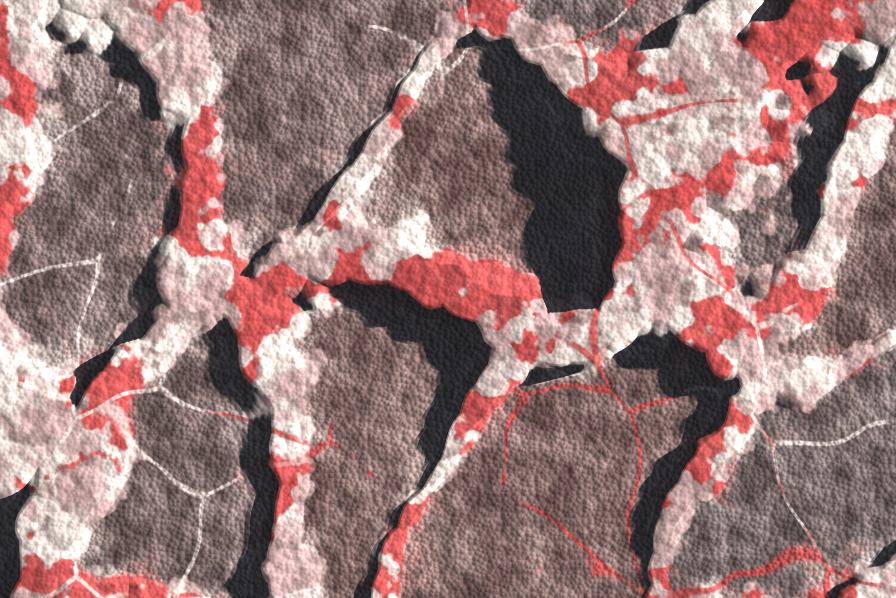
Give the GLSL for this texture, as a Shadertoy shader.

```glsl
#define SHADOW_TONE vec3(0.14, 0.14, 0.155)
#define DARK_ROCK vec3(0.39, 0.30, 0.29)
#define MID_ROCK vec3(0.59, 0.485, 0.47)
#define PINK_STONE vec3(0.77, 0.64, 0.63)
#define CREAM_STONE vec3(0.91, 0.85, 0.82)
#define RED_STONE vec3(0.77, 0.27, 0.27)
#define SLABS 2.5
#define VEIN_WIDTH 0.36
#define RELIEF 0.42
#define SUN_SLOPE 0.72
#define SUN_DIR vec2(0.93, 0.37)
#define GRAIN 125.0

vec2 hash2(vec2 p) {
    vec3 q = fract(p.xyx * vec3(0.1031, 0.1030, 0.0973));
    q += dot(q, q.yzx + 33.33);
    return fract((q.xx + q.yz) * q.zy);
}

// Cellular noise: nearest distance, second distance, cell id
vec3 cells(vec2 p) {
    vec2 base = floor(p);
    vec3 found = vec3(8.0, 8.0, 0.0);
    for (int j = -1; j <= 1; j++)
    for (int i = -1; i <= 1; i++) {
        vec2 cell = base + vec2(i, j);
        vec2 seed = hash2(cell);
        float d = length(cell + seed - p);
        if (d < found.x) found = vec3(d, found.x, fract(seed.x * 7.3 + seed.y * 3.1));
        else found.y = min(found.y, d);
    }
    return found;
}

// Signed blotches from three cellular octaves
float mottle(vec2 p) {
    float sum = 0.0, amp = 1.0;
    for (int i = 0; i < 3; i++) {
        sum += amp * cells(p).x;
        amp *= 0.5;
        p = mat2(1.6, 1.2, -1.2, 1.6) * p + 3.7;
    }
    return sum - 0.74;
}

// Layered sines that bend the slabs out of shape
vec2 warp(vec2 p) {
    float freq = 4.0, amp = 0.055;
    for (int i = 0; i < 5; i++) {
        p += amp * sin(p.yx * freq + vec2(1.3, 4.1) * float(i + 1));
        p = mat2(0.8, 0.6, -0.6, 0.8) * p;
        freq *= 1.9;
        amp *= 0.53;
    }
    return p;
}

float veinWidth(vec2 p) {
    float wave = sin(5.3 * p.x + 2.0 * sin(3.1 * p.y)) + sin(4.7 * p.y - 2.9 * p.x + 1.0);
    return mix(0.03, VEIN_WIDTH, 0.5 + 0.25 * wave);
}

// Height, distance to the vein centre, vein width, slab id
vec4 terrain(vec2 p) {
    vec2 q = warp(vec2(p.x - 0.3 * p.y, 0.75 * p.y));
    vec3 slab = cells(q * SLABS + 4.0);
    float lump = cells(p * 17.0).x;
    float width = veinWidth(p);
    float border = slab.y - slab.x + 0.09 * (lump - 0.42);
    float ridge = 1.0 - smoothstep(0.5 * width, width, border);
    float height = mix(0.05 * slab.z, RELIEF * width, ridge) - 0.012 * lump;
    return vec4(height, border, width, slab.z);
}

// Marches toward the sun across the relief
float castShadow(vec2 p, float height) {
    float block = 0.0;
    for (int i = 1; i <= 16; i++) {
        float t = 0.0115 * float(i);
        block = max(block, terrain(p + SUN_DIR * t).x - height - SUN_SLOPE * t);
    }
    return smoothstep(0.003, 0.014, block);
}

void mainImage(out vec4 fragColor, in vec2 fragCoord) {
    vec2 p = fragCoord / iResolution.y;
    float pixel = 1.0 / iResolution.y;
    vec4 ground = terrain(p);
    float broad = mottle(p * 7.0);
    float flecks = mottle(p * 19.0 + 5.0);
    float redField = mottle(p * 6.0 + vec2(3.0, 11.0)) + 0.35 * flecks;

    // Sandy slabs, some greyer than others
    vec3 rock = mix(DARK_ROCK, MID_ROCK, clamp(0.5 + 0.9 * broad + 0.9 * flecks, 0.0, 1.0));
    rock = mix(rock, vec3(dot(rock, vec3(0.333))), 0.6 * ground.w * ground.w);

    // Pale mineral with worn patches
    vec3 pale = mix(PINK_STONE, CREAM_STONE, smoothstep(-0.2, 0.2, broad + 0.5 * flecks));
    pale = mix(pale, MID_ROCK, 0.8 * smoothstep(0.1, 0.4, flecks - 0.4 * broad));
    float edge = ground.y - ground.z + 0.12 * flecks;
    float vein = 1.0 - smoothstep(-0.02, 0.025, edge);
    float stain = exp(-9.0 * max(edge, 0.0)) * smoothstep(-0.1, 0.35, broad + flecks);
    vec3 color = mix(rock, pale, max(vein, 0.6 * stain));

    // Red crust on the veins, heavier in some regions
    float region = sin(3.1 * p.x - 1.9 + sin(4.0 * p.y));
    float crust = smoothstep(0.14, 0.24, redField + 0.09 * region);
    color = mix(color, RED_STONE, 0.85 * crust * max(vein, 0.45 * stain));

    // Hairline veins
    vec3 crack = cells(warp(p + 2.7) * 4.2);
    float gate = smoothstep(-0.1, 0.3, sin(6.1 * p.x + 2.0 * p.y) + 0.7 * sin(7.3 * p.y) + flecks);
    float hair = 1.0 - smoothstep(0.012, 0.03 + 6.0 * pixel, crack.y - crack.x);
    vec3 hairColor = mix(CREAM_STONE, RED_STONE, smoothstep(0.1, 0.6, region + broad));
    color = mix(color, hairColor, 0.75 * hair * gate);

    // Grain and slope lighting
    vec2 g = p * GRAIN;
    float sand = cells(g + 0.4 * SUN_DIR).x - cells(g).x;
    float pebble = cells(0.4 * g + 0.4 * SUN_DIR).x - cells(0.4 * g).x;
    float slope = (ground.x - terrain(p + 0.006 * SUN_DIR).x) / 0.006;
    color *= 1.0 + mix(0.65, 0.3, vein) * sand + 0.35 * pebble;
    color *= clamp(1.03 + 0.4 * slope, 0.6, 1.2);

    // Hard sun shadows
    vec3 shade = SHADOW_TONE * (0.75 + 0.6 * dot(color, vec3(0.333)) + 0.5 * sand);
    color = mix(color, shade, 0.95 * castShadow(p, ground.x));
    fragColor = vec4(clamp(color, 0.0, 1.0), 1.0);
}
```
